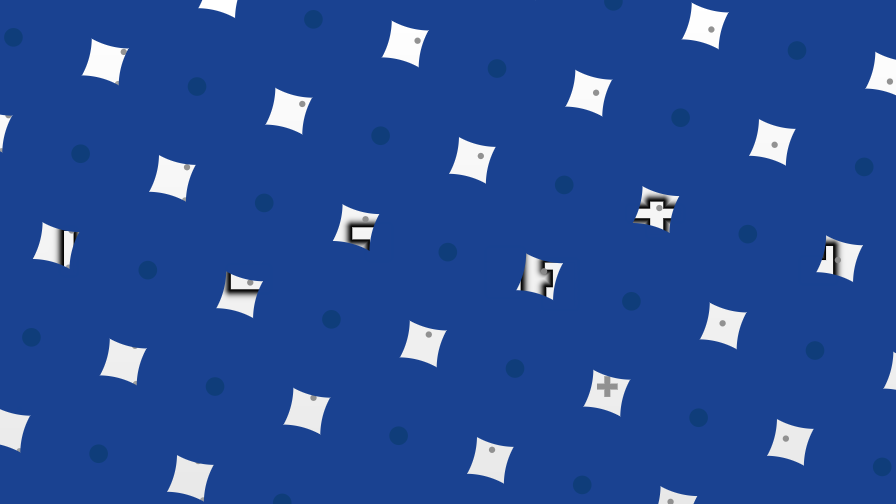
Give the GLSL for this pattern, as a Shadertoy shader.

```glsl
// Blue sheet of overlapping discs on a tilted square grid; pale concave diamonds
// show through the gaps. A second, slightly finer grid of grey dots and a band of
// shadowed blocks lie behind the sheet, so every opening shows a different part.

// Lengths are in hundredths of the canvas height.
const vec3 BLUE = vec3(0.10, 0.26, 0.57);
const vec3 DEEP_BLUE = vec3(0.06, 0.24, 0.48);
const vec3 GREY = vec3(0.55);
const float PAPER_LOW = 0.91;
const float PAPER_HIGH = 1.0;

const float SHEET_PITCH = 26.667;
const float SHEET_ANGLE = 0.5236;
const vec2 SHEET_ORIGIN = vec2(120.4, 22.0);
const float DISC_RADIUS = 15.55;
const float HUB_RADIUS = 1.85;

const float DOT_PITCH = 26.09;
const float DOT_ANGLE = 0.5018;
const vec2 DOT_ORIGIN = vec2(120.5, 23.3);
const float DOT_RADIUS = 0.62;
const vec2 CROSS_ARM = vec2(2.05, 0.6);
const float WORN_LIMIT = 40.0;
const float SHADOW_WIDTH = 1.1;

// Raised blocks: left, bottom, right, top
const vec4 BLOCKS[12] = vec4[](
    vec4(12.7, 46.0, 14.6, 54.2), vec4(45.8, 42.6, 53.0, 46.8),
    vec4(69.9, 52.5, 77.0, 54.9), vec4(73.4, 49.0, 77.0, 54.9),
    vec4(97.2, 41.7, 103.3, 50.2), vec4(108.1, 46.5, 114.0, 47.9),
    vec4(109.7, 42.0, 114.0, 47.9), vec4(108.4, 39.3, 114.0, 43.0),
    vec4(125.0, 56.7, 135.0, 58.6), vec4(129.0, 53.5, 131.6, 60.0),
    vec4(163.9, 44.4, 165.3, 51.2), vec4(159.5, 44.4, 165.3, 48.4));

mat2 rotation(float angle) {
    float c = cos(angle), s = sin(angle);
    return mat2(c, s, -s, c);
}

float boxDistance(vec2 p, vec2 halfSize) {
    vec2 d = abs(p) - halfSize;
    return length(max(d, 0.0)) + min(max(d.x, d.y), 0.0);
}

float coverage(float d, float pixel) {
    return clamp(0.5 - d / pixel, 0.0, 1.0);
}

// Pale ground with a soft black halo around the blocks
vec3 paper(vec2 p, float pixel) {
    float d = 1e3;
    for (int i = 0; i < BLOCKS.length(); i++) {
        vec4 b = BLOCKS[i];
        d = min(d, boxDistance(p - 0.5 * (b.xy + b.zw), 0.5 * (b.zw - b.xy)));
    }
    float halo = exp(-pow(max(d, 0.0) / SHADOW_WIDTH, 2.0));
    float shade = halo * (1.0 - coverage(d, pixel));
    return vec3(mix(PAPER_LOW, PAPER_HIGH, p.y / 100.0) * (1.0 - shade));
}

// Grey dots, with a cross in place of the dot at the grid origin
float markDistance(vec2 p) {
    vec2 local = (p - DOT_ORIGIN) * rotation(DOT_ANGLE) / DOT_PITCH;
    vec2 id = round(local);
    if (dot(id, id) < 0.5) {
        vec2 q = p - DOT_ORIGIN;
        return min(boxDistance(q, CROSS_ARM), boxDistance(q, CROSS_ARM.yx));
    }
    return length(local - id) * DOT_PITCH - DOT_RADIUS;
}

void mainImage(out vec4 fragColor, in vec2 fragCoord) {
    float pixel = 100.0 / iResolution.y;
    vec2 p = fragCoord * pixel;

    // Sheet cell centred on an opening, with disc centres at its corners
    mat2 turn = rotation(SHEET_ANGLE);
    vec2 local = (p - SHEET_ORIGIN) * turn / SHEET_PITCH;
    vec2 id = round(local);
    vec2 q = (local - id) * SHEET_PITCH;
    float hubRange = length(abs(q) - 0.5 * SHEET_PITCH);

    vec3 color = paper(p, pixel);
    color = mix(color, GREY, 0.95 * coverage(markDistance(p), pixel));

    // Worn lower tips on the left side
    float centreX = SHEET_ORIGIN.x + (turn * id).x * SHEET_PITCH;
    float tip = length(q + vec2(0.0, 0.19 * SHEET_PITCH)) - DOT_RADIUS;
    color = mix(color, GREY, 0.8 * coverage(tip, pixel) * step(centreX, WORN_LIMIT));

    // Sheet and its darker hubs
    color = mix(color, BLUE, coverage(hubRange - DISC_RADIUS, pixel));
    color = mix(color, DEEP_BLUE, coverage(hubRange - HUB_RADIUS, pixel));
    fragColor = vec4(color, 1.0);
}
```
